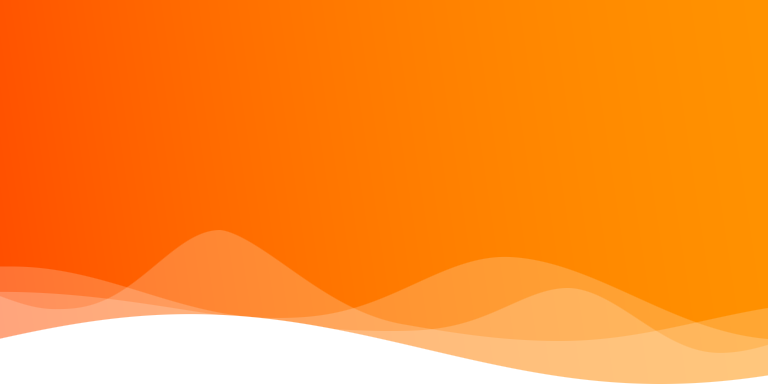
Reproduce this background procedurally as a Shadertoy shader.

```glsl
// Layered white waves along the foot of a warm orange gradient.
// Each wave outline is a chain of cosine eases between crests and troughs;
// three are translucent veils and the lowest is solid white.

#define PI 3.14159265
#define LEFT_COLOR vec3(1.0, 0.315, 0.0)
#define MIDDLE_COLOR vec3(1.0, 0.48, 0.0)
#define RIGHT_COLOR vec3(1.0, 0.57, 0.0)
#define GRADIENT_TILT 0.15
#define VEIL_OPACITY 0.2

// Eased change of height between two positions; skew shifts the steep part.
float rise(float x, float start, float end, float change, float skew) {
    float t = clamp((x - start) / (end - start), 0.0, 1.0);
    return change * (0.5 - 0.5 * cos(PI * pow(t, skew)));
}

// Broad wave with a crest right of the centre.
float broadWave(float x) {
    return 0.306
        + rise(x, 0.03, 0.715, -0.134, 1.0)
        + rise(x, 0.715, 1.315, 0.159, 1.25)
        + rise(x, 1.315, 2.05, -0.216, 0.93);
}

// Tall wave with a steep crest on the left and a long tail.
float tallWave(float x) {
    return 0.261
        + rise(x, -0.14, 0.145, -0.066, 1.0)
        + rise(x, 0.145, 0.573, 0.206, 1.25)
        + rise(x, 0.573, 1.05, -0.19, 0.75)
        + rise(x, 0.573, 1.458, -0.099, 1.0)
        + rise(x, 1.458, 2.2, 0.1035, 1.0);
}

// Low wave with a small crest on the right.
float lowWave(float x) {
    return 0.24
        + rise(x, 0.0, 1.016, -0.102, 1.0)
        + rise(x, 1.0, 1.479, 0.112, 1.5)
        + rise(x, 1.479, 1.875, -0.169, 0.93)
        + rise(x, 1.875, 2.2, 0.065, 1.0);
}

// Solid base: a single long cosine.
float baseWave(float x) {
    return 0.091 + 0.091 * cos(PI * (x - 0.495) / 1.225);
}

// Smooth coverage of the area below a wave.
float below(float height, float y) {
    float d = height - y;
    return clamp(0.5 + d / max(fwidth(d), 1e-5), 0.0, 1.0);
}

void mainImage(out vec4 fragColor, in vec2 fragCoord) {
    // The canvas spans 2 by 1 units.
    vec2 p = fragCoord / iResolution.xy * vec2(2.0, 1.0);

    // Tilted gradient, a quadratic through three colours.
    float u = 0.5 * (p.x + GRADIENT_TILT * (p.y - 0.5));
    vec3 color = LEFT_COLOR * (1.0 - u) * (1.0 - 2.0 * u)
               + MIDDLE_COLOR * 4.0 * u * (1.0 - u)
               + RIGHT_COLOR * u * (2.0 * u - 1.0);

    // Translucent veils, then the solid base.
    color = mix(color, vec3(1.0), VEIL_OPACITY * below(broadWave(p.x), p.y));
    color = mix(color, vec3(1.0), VEIL_OPACITY * below(tallWave(p.x), p.y));
    color = mix(color, vec3(1.0), VEIL_OPACITY * below(lowWave(p.x), p.y));
    color = mix(color, vec3(1.0), below(baseWave(p.x), p.y));

    fragColor = vec4(color, 1.0);
}
```
